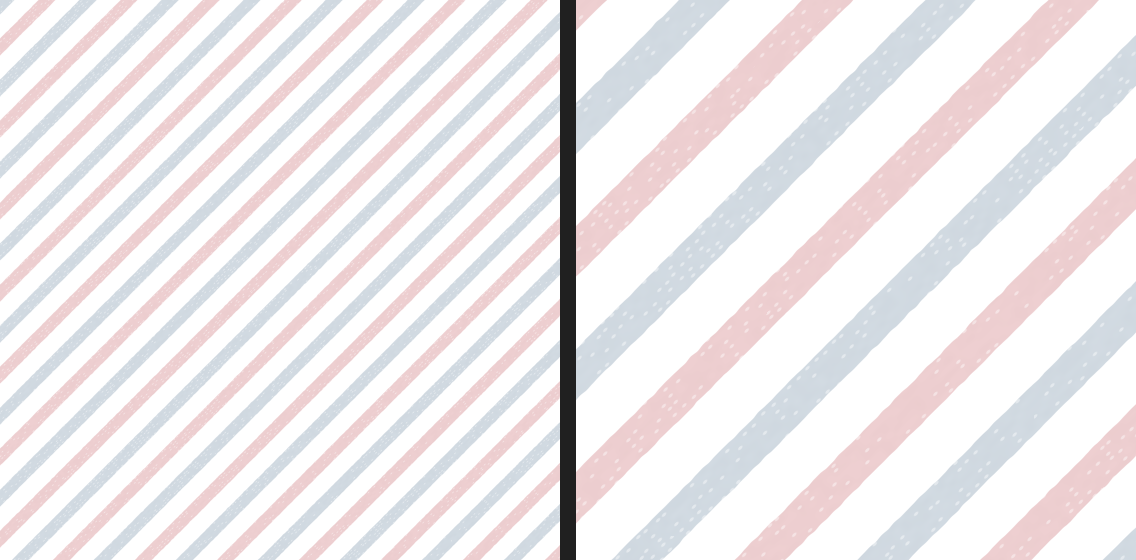
Left, the full canvas; right, a detail of the centre.
This pattern is drawn by a Shadertoy shader. Its source:

```glsl
// Diagonal candy stripes on white, alternating pale blue and pale pink.
// One repeated band distance gives the stripes; value noise roughens their
// edges and a jittered grid scatters faint light flecks over the ink.

#define PITCH 0.07324        // horizontal step from one stripe to the next
#define FIRST_CENTRE 0.0108  // first stripe centre on the top edge
#define STRIPE_WIDTH 0.0304  // stripe width measured horizontally
#define EDGE_WEAR 0.0007     // depth of the ragged edge
#define FLECK_CELL vec2(0.0075, 0.0046)
#define FLECK_AMOUNT 0.38    // share of cells holding a fleck
#define FLECK_LIGHT 0.42
#define PAPER vec3(1.0)
#define BLUE vec3(0.818, 0.852, 0.882)
#define PINK vec3(0.929, 0.808, 0.815)

float hash(vec2 p) {
    vec3 q = fract(vec3(p.xyx) * 0.1031);
    q += dot(q, q.yzx + 33.33);
    return fract((q.x + q.y) * q.z);
}

float valueNoise(vec2 p) {
    vec2 cell = floor(p), f = fract(p);
    f = f * f * (3.0 - 2.0 * f);
    float low = mix(hash(cell), hash(cell + vec2(1, 0)), f.x);
    float high = mix(hash(cell + vec2(0, 1)), hash(cell + vec2(1, 1)), f.x);
    return mix(low, high, f.y);
}

// Short dashes lying along the stripe, one at most per grid cell
float flecks(vec2 p, float pixel) {
    vec2 cell = floor(p / FLECK_CELL);
    vec2 jitter = vec2(hash(cell + 17.0), hash(cell + 43.0)) - 0.5;
    vec2 offset = p - (cell + 0.5 + 0.4 * jitter) * FLECK_CELL;
    float dist = length(offset * vec2(0.5, 1.0)) - 0.0008;
    float density = FLECK_AMOUNT * (0.4 + 1.2 * valueNoise(p * vec2(6.0, 20.0)));
    float present = step(hash(cell), density);
    return present * (1.0 - smoothstep(-0.6 * pixel, 0.6 * pixel, dist));
}

void mainImage(out vec4 fragColor, in vec2 fragCoord) {
    float pixel = 1.0 / iResolution.y;
    vec2 uv = fragCoord * pixel;

    // Stripe axes: along and across, both in canvas units
    float diagonal = uv.x + 1.0 - uv.y;
    vec2 stripePos = vec2(uv.x + uv.y, diagonal) * inversesqrt(2.0);

    // Repeated band with a slightly ragged edge
    float lane = (diagonal - FIRST_CENTRE) / PITCH + 0.5;
    float index = floor(lane);
    float dist = (abs(fract(lane) - 0.5) * PITCH - 0.5 * STRIPE_WIDTH) * inversesqrt(2.0);
    dist += EDGE_WEAR * (valueNoise(stripePos * vec2(190.0, 70.0)) - 0.5);
    float ink = 1.0 - smoothstep(-0.7 * pixel, 0.7 * pixel, dist);

    // Alternating colour, soft grain and light flecks
    vec3 stripe = mix(BLUE, PINK, mod(index, 2.0));
    stripe += 0.012 * (valueNoise(stripePos * vec2(160.0, 300.0)) - 0.5);
    stripe = mix(stripe, PAPER, FLECK_LIGHT * flecks(stripePos, pixel));

    fragColor = vec4(mix(PAPER, stripe, ink), 1.0);
}
```
